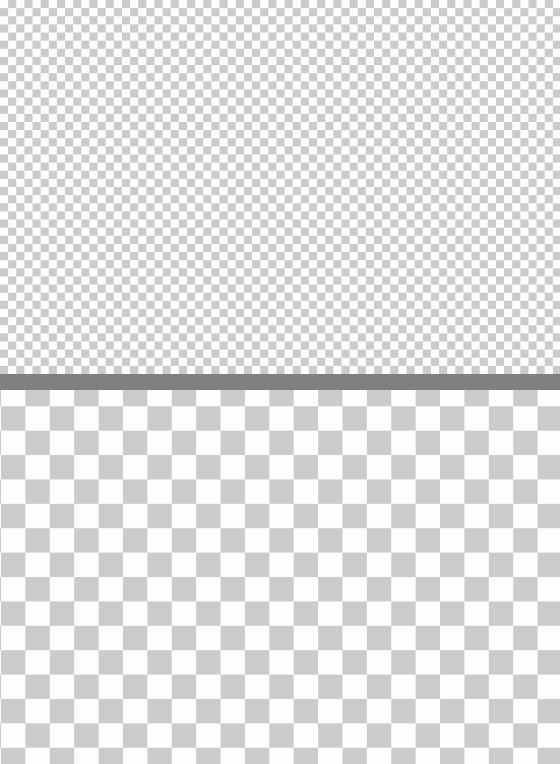
Top, the full canvas; bottom, a detail of the centre.
This pattern is drawn by a Shadertoy shader. Its source:

```glsl
// Grey and white checkerboard of square cells, 46 rows high and about 69 columns wide.
// Each axis is a square wave softened over one pixel; the product of the two
// waves gives the checks.

// Alternates +1 and -1 from cell to cell, with ramps one pixel wide at the edges.
vec2 squareWave(vec2 cellPos, float pixel) {
    vec2 edgeDistance = 0.5 - abs(mod(cellPos + 0.5, 2.0) - 1.0);
    return clamp(edgeDistance / (0.5 * pixel), -1.0, 1.0);
}

void mainImage(out vec4 fragColor, in vec2 fragCoord) {
    // Square cells, counted from the lower left corner
    float pixel = 46.0 / iResolution.y;
    vec2 wave = squareWave(fragCoord * pixel, pixel);

    // Grey where both waves share a sign, white elsewhere
    float grey = 0.5 + 0.5 * wave.x * wave.y;
    fragColor = vec4(mix(vec3(0.994), vec3(0.798), grey), 1.0);
}
```
